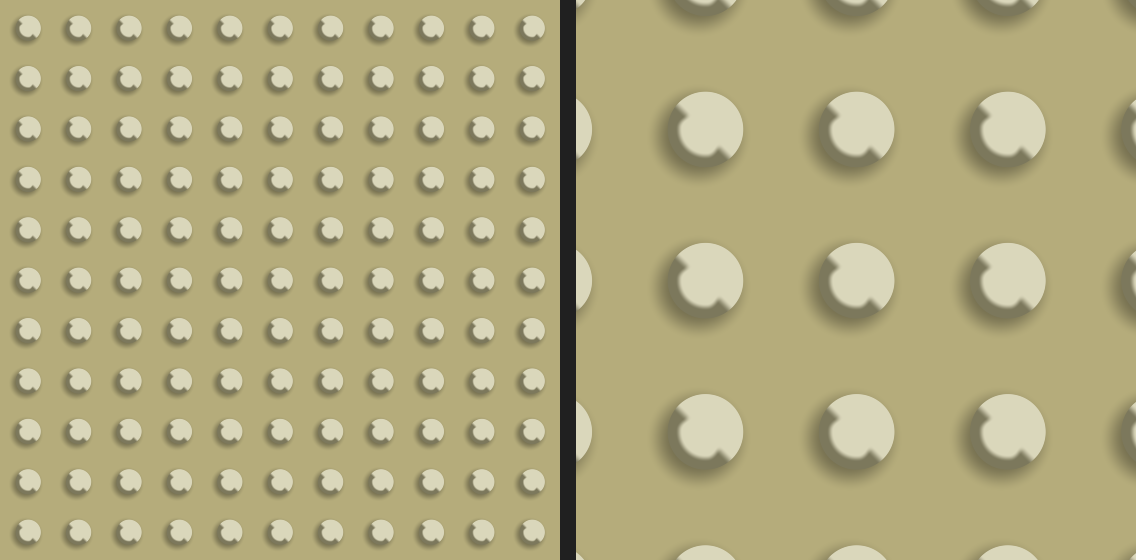
Left: the whole. Right: its middle third, enlarged.
Give the GLSL for this pattern, as a Shadertoy shader.

```glsl
// Grid of raised round studs with a shaded bevel and a soft cast shadow.

const float COUNT = 11.0;                    // studs across and down
const float PITCH = 0.09;                    // spacing between centres
const vec2 FIRST_CENTRE = vec2(0.0504, 0.0496);
const float RADIUS = 0.0225;

const vec3 BASE_COLOR = vec3(0.71, 0.675, 0.482);
const vec3 STUD_COLOR = vec3(0.855, 0.842, 0.733);
const vec3 BEVEL_COLOR = vec3(0.485, 0.47, 0.362);

const vec2 SHADE_DIR = vec2(-0.7071, -0.7071); // away from the light

// Lengths below are in stud radii.
const float SHADOW_OFFSET = 0.25;
const float SHADOW_INNER = 0.68;
const float SHADOW_OUTER = 1.42;
const float SHADOW_STRENGTH = 0.34;
const float BEVEL_INNER_MID = 0.70;          // bevel is thinnest mid-crescent
const float BEVEL_INNER_END = 0.58;          // and swells at both tips
const float BEVEL_BLUR = 0.09;
const vec2 TIP_FADE = vec2(-0.04, 0.20);

// Position relative to the nearest stud, in stud radii.
vec2 studSpace(vec2 uv) {
    vec2 grid = (uv - FIRST_CENTRE) / PITCH;
    vec2 cell = clamp(floor(grid + 0.5), 0.0, COUNT - 1.0);
    return (grid - cell) * PITCH / RADIUS;
}

float castShadow(vec2 p) {
    float d = length(p - SHADE_DIR * SHADOW_OFFSET);
    return SHADOW_STRENGTH * (1.0 - smoothstep(SHADOW_INNER, SHADOW_OUTER, d));
}

// Crescent of shade on the side facing away from the light.
float bevelShade(vec2 p) {
    float r = length(p);
    float along = dot(p, SHADE_DIR);
    float facing = along / max(r, 0.001);
    float inner = mix(BEVEL_INNER_END, BEVEL_INNER_MID, smoothstep(0.1, 0.65, facing));
    float band = smoothstep(inner - BEVEL_BLUR, inner + BEVEL_BLUR, r);
    return band * smoothstep(TIP_FADE.x, TIP_FADE.y, along);
}

void mainImage(out vec4 fragColor, in vec2 fragCoord) {
    vec2 p = studSpace(fragCoord / iResolution.xy);
    float halfPixel = 0.6 / (RADIUS * iResolution.y);

    vec3 ground = BASE_COLOR * (1.0 - castShadow(p));
    vec3 stud = mix(STUD_COLOR, BEVEL_COLOR, bevelShade(p));
    float coverage = 1.0 - smoothstep(-halfPixel, halfPixel, length(p) - 1.0);

    fragColor = vec4(mix(ground, stud, coverage), 1.0);
}
```
